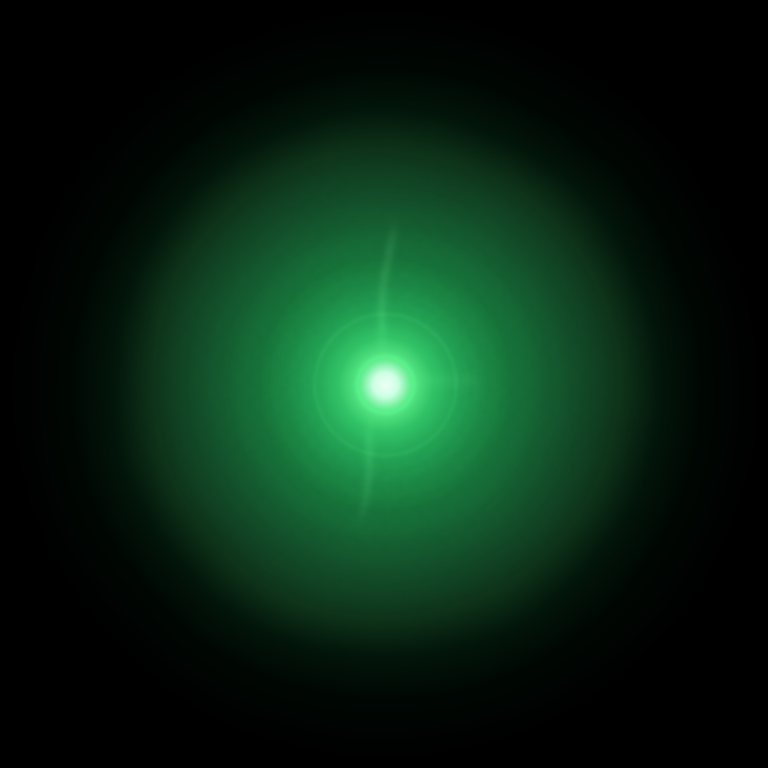
This background is drawn by a WebGL 2 fragment shader. Its source:

```glsl
#version 300 es
precision highp float;
// A round green glow with a white-hot core, fading to black.
// A radial colour ramp sets the main falloff; faint rings, slanted
// wisps and layered sines add the finer unevenness.

uniform vec2 u_resolution;
out vec4 outColor;

const int STOPS = 11;
const float RADII[STOPS] = float[](
    0.0, 0.016, 0.034, 0.062, 0.10, 0.16, 0.235, 0.305, 0.355, 0.41, 0.49);
const vec3 COLOURS[STOPS] = vec3[](
    vec3(0.93, 1.00, 0.96), vec3(0.80, 1.00, 0.89), vec3(0.35, 0.92, 0.53),
    vec3(0.19, 0.76, 0.40), vec3(0.13, 0.62, 0.32), vec3(0.09, 0.46, 0.23),
    vec3(0.075, 0.32, 0.17), vec3(0.055, 0.20, 0.10), vec3(0.010, 0.085, 0.040),
    vec3(0.000, 0.028, 0.012), vec3(0.0));

// Colour at a given distance from the centre
vec3 radialRamp(float radius) {
    vec3 colour = COLOURS[0];
    for (int i = 1; i < STOPS; i++) {
        float t = clamp((radius - RADII[i - 1]) / (RADII[i] - RADII[i - 1]), 0.0, 1.0);
        colour = mix(colour, COLOURS[i], t);
    }
    return colour;
}

// Soft bell around zero
float bell(float x, float width) {
    return exp(-x * x / (width * width));
}

// Smooth window between two limits
float window(float x, float low, float high, float soft) {
    return smoothstep(low, low + soft, x) * (1.0 - smoothstep(high - soft, high, x));
}

// Layered sines, roughly -1 to 1
float ripple(vec2 p, float frequency) {
    float sum = 0.0;
    float weight = 0.5;
    for (int i = 0; i < 4; i++) {
        sum += weight * sin(p.x * frequency + 1.7 * sin(p.y * frequency * 0.8));
        p = mat2(0.8, 0.6, -0.6, 0.8) * p + 0.13;
        frequency *= 1.8;
        weight *= 0.55;
    }
    return sum;
}

// Nearly upright wisp with a gentle bend
float wisp(vec2 p, float low, float high) {
    float spine = -0.013 + 0.10 * p.y + 0.003 * sin(p.y * 38.0);
    return bell(p.x - spine, 0.007) * window(p.y, low, high, 0.06);
}

void main() {
    vec2 uv = (gl_FragCoord.xy - 0.5 * u_resolution) / min(u_resolution.x, u_resolution.y);
    vec2 p = uv - vec2(0.002, -0.001);

    // Main glow with a slightly uneven outline
    float radius = length(p);
    float warp = 0.003 * ripple(p, 14.0) * smoothstep(0.03, 0.25, radius);
    vec3 colour = radialRamp(radius + warp);

    // Faint concentric bands and grain
    float bands = ripple(vec2(radius, 0.3), 150.0);
    float grain = ripple(p, 230.0);
    colour *= 1.0 + (0.016 * bands + 0.012 * grain) * smoothstep(0.05, 0.12, radius);

    // Thin halo rings around the core
    float halo = 0.030 * bell(radius - 0.092, 0.003) + 0.035 * bell(radius - 0.037, 0.004);
    colour += halo * vec3(0.5, 1.0, 0.7);

    // Pale wisps above, below and to the right of the core
    float wisps = wisp(p, 0.03, 0.23) + 0.8 * wisp(p, -0.20, -0.03);
    wisps += 0.4 * bell(p.y - 0.006, 0.010) * window(p.x, 0.03, 0.14, 0.04);
    colour += 0.055 * wisps * vec3(0.9, 1.0, 0.8);

    outColor = vec4(clamp(colour, 0.0, 1.0), 1.0);
}
```
